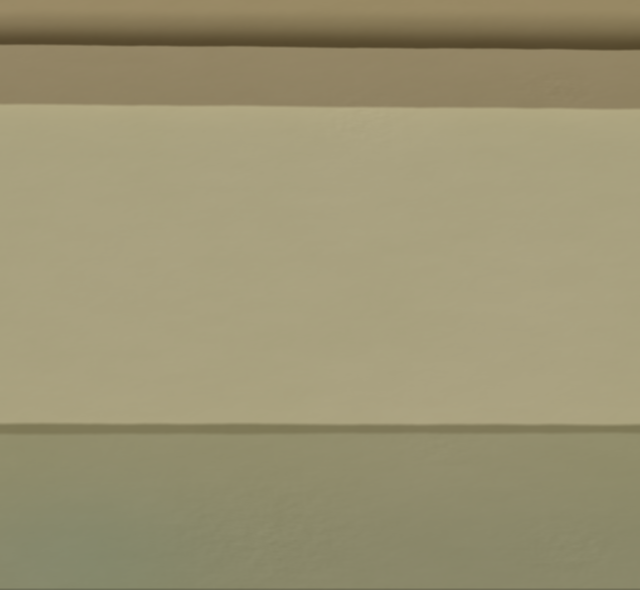
A WebGL 2 fragment shader for this texture:

```glsl
#version 300 es
precision highp float;

uniform vec2 u_resolution;
out vec4 fragColor;

const vec3 MOULDING_LIGHT = vec3(0.595, 0.535, 0.395);
const vec3 MOULDING_MID = vec3(0.50, 0.445, 0.32);
const vec3 MOULDING_SHADOW = vec3(0.33, 0.28, 0.18);
const vec3 LEDGE = vec3(0.565, 0.512, 0.39);
const vec3 PANEL = vec3(0.66, 0.63, 0.50);
const vec3 PANEL_RIM = vec3(0.705, 0.665, 0.52);
const vec3 GROOVE = vec3(0.495, 0.47, 0.345);
const vec3 BASE_TOP = vec3(0.57, 0.552, 0.425);
const vec3 BASE_BOTTOM = vec3(0.537, 0.528, 0.41);

float hash(vec2 cell) {
    vec3 q = fract(vec3(cell.xyx) * 0.1031);
    q += dot(q, q.yzx + 33.33);
    return fract((q.x + q.y) * q.z);
}

float valueNoise(vec2 p) {
    vec2 cell = floor(p);
    vec2 f = fract(p);
    f = f * f * (3.0 - 2.0 * f);
    float low = mix(hash(cell), hash(cell + vec2(1.0, 0.0)), f.x);
    float high = mix(hash(cell + vec2(0.0, 1.0)), hash(cell + 1.0), f.x);
    return mix(low, high, f.y);
}

// Layered noise centred on zero
float fbm(vec2 p) {
    float sum = 0.0;
    float amplitude = 0.5;
    for (int i = 0; i < 4; i++) {
        sum += amplitude * (valueNoise(p) - 0.5);
        p = p * 2.03 + 17.3;
        amplitude *= 0.5;
    }
    return sum;
}

float edge(float depth, float at, float softness) {
    return smoothstep(at - softness, at + softness, depth);
}

// Soft patch in which the surface is rougher
float patchMask(vec2 p, vec2 centre, vec2 radius) {
    vec2 d = (p - centre) / radius;
    return exp(-dot(d, d));
}

vec3 mouldingColor(float t) {
    vec3 color = mix(MOULDING_LIGHT, MOULDING_MID, smoothstep(0.15, 0.62, t));
    return mix(color, MOULDING_SHADOW, smoothstep(0.5, 0.98, t));
}

vec3 panelColor(float depth, float top, float bottom) {
    float rim = exp(-max(depth - top, 0.0) * 32.0);
    float foot = exp(-max(bottom - depth, 0.0) * 20.0);
    return mix(PANEL, PANEL_RIM, 0.8 * rim + 0.22 * foot);
}

vec3 baseColor(vec2 p, float top) {
    float t = clamp((p.y - top) / (1.0 - top), 0.0, 1.0);
    vec3 color = mix(BASE_TOP, BASE_BOTTOM, smoothstep(0.0, 0.85, t));
    float cool = patchMask(p, vec2(0.12, 0.95), vec2(0.2, 0.13));
    return color + vec3(-0.012, 0.006, 0.016) * cool;
}

float roughness(vec2 p) {
    float amount = 0.2;
    amount += patchMask(p, vec2(0.57, 0.205), vec2(0.06, 0.035));
    amount += patchMask(p, vec2(0.87, 0.15), vec2(0.05, 0.025));
    amount += patchMask(p, vec2(0.42, 0.91), vec2(0.14, 0.08));
    amount += patchMask(p, vec2(0.89, 0.93), vec2(0.07, 0.045));
    amount += 0.7 * patchMask(p, vec2(0.69, 0.76), vec2(0.06, 0.025));
    return amount;
}

// Relief lit from the upper left
float relief(vec2 p) {
    vec2 q = p * vec2(65.0, 110.0);
    return fbm(q) - fbm(q + vec2(0.35, 0.4));
}

void main() {
    vec2 uv = gl_FragCoord.xy / u_resolution;
    vec2 p = vec2(uv.x, 1.0 - uv.y);
    float pixel = 1.0 / u_resolution.y;
    float soft = max(0.0028, pixel);
    float wobble = 0.0025 * fbm(vec2(p.x * 24.0, 3.0));

    // Slightly tilted boundaries, measured down from the top
    float ledgeTop = 0.0755 + 0.0095 * p.x + wobble;
    float panelTop = 0.1765 + 0.0085 * p.x + wobble;
    float grooveTop = 0.718 + 0.002 * p.x + wobble;
    float baseTop = 0.736 - 0.002 * p.x - wobble;

    // Stack of bands
    vec3 color = mouldingColor(p.y / ledgeTop);
    vec3 ledge = LEDGE * (1.02 - 0.3 * (p.y - ledgeTop));
    color = mix(color, ledge, edge(p.y, ledgeTop, soft));
    color = mix(color, panelColor(p.y, panelTop, grooveTop), edge(p.y, panelTop, soft * 1.3));
    color = mix(color, GROOVE, edge(p.y, grooveTop, soft * 1.5));
    color = mix(color, baseColor(p, baseTop), edge(p.y, baseTop, soft * 1.5));
    color *= 1.0 - 0.18 * edge(p.y, 0.9975, 0.0015);

    // Broad stains and fine plaster grain
    float stain = fbm(p * vec2(5.0, 4.0) + 8.0);
    color += stain * vec3(0.014, 0.008, 0.018);
    color += 0.012 * fbm(p * vec2(18.0, 50.0));
    color += 0.035 * relief(p) * roughness(p);

    fragColor = vec4(clamp(color, 0.0, 1.0), 1.0);
}
```
